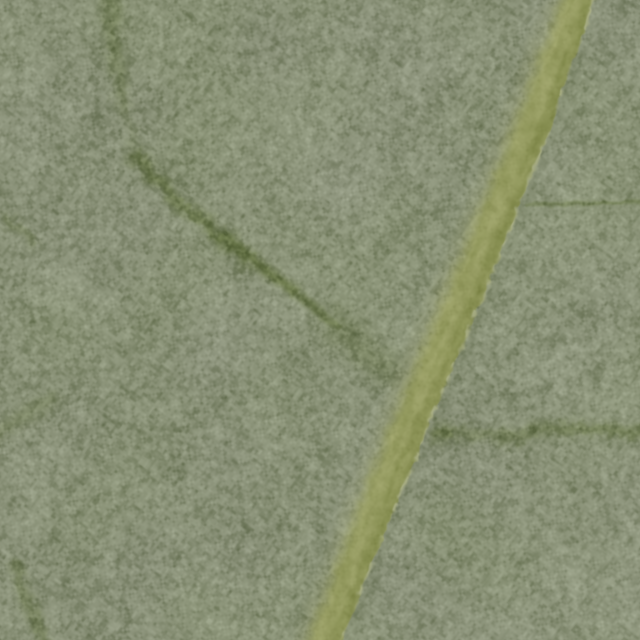
Write a WebGL 2 fragment shader that draws this texture.

```glsl
#version 300 es
precision highp float;
// Underside of a leaf: a pale yellow-green midrib crosses mottled grey-green
// tissue with faint dark side veins. Layered value noise makes the felt;
// the veins deepen its dark specks and the midrib is a distance to a line.
uniform vec2 u_resolution;
out vec4 fragColor;

const vec3 TISSUE_DARK = vec3(0.405, 0.445, 0.325);
const vec3 TISSUE_MID = vec3(0.537, 0.568, 0.465);
const vec3 TISSUE_LIGHT = vec3(0.630, 0.660, 0.562);
const vec3 VEIN_TINT = vec3(0.830, 0.875, 0.680);
const vec3 RIB_SHADE = vec3(0.500, 0.533, 0.285);
const vec3 RIB_LIGHT = vec3(0.622, 0.643, 0.415);
const vec3 RIB_FUZZ = vec3(0.575, 0.600, 0.455);
const vec3 RIM_LIGHT = vec3(0.670, 0.690, 0.530);

// Integer hash of a lattice cell, 0 to 1
float hash(vec2 cell) {
  uvec2 q = uvec2(ivec2(cell) + 4096) * uvec2(1597u, 3813u);
  uint h = (q.x ^ (q.y << 8)) * 2654435u;
  h = (h ^ (h >> 15)) * 73939u;
  h = (h ^ (h >> 13)) * 91813u;
  return float((h ^ (h >> 16)) & 65535u) / 65535.0;
}

float valueNoise(vec2 p) {
  vec2 i = floor(p), f = fract(p);
  f = f * f * (3.0 - 2.0 * f);
  return mix(mix(hash(i), hash(i + vec2(1, 0)), f.x),
             mix(hash(i + vec2(0, 1)), hash(i + vec2(1, 1)), f.x), f.y);
}

// Noise centred on zero, with a turned lattice to hide its axes
float grain(vec2 p, float scale, float seed) {
  return valueNoise(mat2(0.8, 0.6, -0.6, 0.8) * p * scale + seed) - 0.5;
}

float segmentDistance(vec2 p, vec2 a, vec2 b) {
  vec2 ab = b - a;
  return length(p - a - ab * clamp(dot(p - a, ab) / dot(ab, ab), 0.0, 1.0));
}

// Soft line from a to b
float vein(vec2 p, vec2 a, vec2 b, float width, float strength) {
  float d = segmentDistance(p, a, b) / width;
  return strength * exp(-d * d);
}

// Mottled felt of the leaf blade, darkened in patches where a vein runs
vec3 tissue(vec2 p, float veins) {
  float tone = 0.58 * grain(p, 235.0, 3.0) + 0.60 * grain(p, 140.0, 17.0)
             + 0.36 * grain(p, 70.0, 31.0) + 0.24 * grain(p, 27.0, 47.0)
             + 0.20 * grain(p, 8.0, 59.0);
  float pits = smoothstep(0.15, 0.5, grain(p, 95.0, 71.0) + 0.4 * grain(p, 19.0, 83.0));
  float specks = 0.75 + 1.4 * grain(p, 90.0, 41.0) + 0.9 * grain(p, 165.0, 53.0);
  tone = 1.28 * tone - 0.30 * pits + 0.06 - 0.85 * veins * max(specks, 0.0);
  vec3 color = mix(TISSUE_MID, TISSUE_LIGHT, clamp(tone, 0.0, 1.0));
  color = mix(color, TISSUE_DARK, clamp(-tone, 0.0, 1.15));
  color += vec3(-0.006, 0.002, -0.018) * grain(p, 9.0, 97.0);
  return color * mix(vec3(1.0), VEIN_TINT, clamp(veins, 0.0, 1.0));
}

// Combined strength of the side veins
float sideVeins(vec2 p) {
  vec2 q = p + 0.012 * vec2(grain(p, 45.0, 11.0), grain(p, 45.0, 29.0))
             + 0.008 * vec2(grain(p, 140.0, 13.0), grain(p, 140.0, 37.0));
  vec2 fine = mix(p, q, 0.4);
  // Long branch on the left
  float v = vein(q, vec2(0.170, 1.02), vec2(0.190, 0.835), 0.013, 0.42);
  v = max(v, vein(q, vec2(0.190, 0.835), vec2(0.212, 0.755), 0.012, 0.22));
  v = max(v, vein(q, vec2(0.212, 0.755), vec2(0.280, 0.683), 0.012, 0.75));
  v = max(v, vein(q, vec2(0.280, 0.683), vec2(0.345, 0.632), 0.012, 0.75));
  v = max(v, vein(q, vec2(0.345, 0.632), vec2(0.390, 0.595), 0.013, 0.95));
  v = max(v, vein(fine, vec2(0.375, 0.610), vec2(0.460, 0.545), 0.010, 0.95));
  v = max(v, vein(fine, vec2(0.460, 0.545), vec2(0.527, 0.490), 0.009, 0.75));
  v = max(v, vein(q, vec2(0.527, 0.490), vec2(0.600, 0.425), 0.028, 0.36));
  // Branches on the right
  v = max(v, vein(q, vec2(0.685, 0.323), vec2(0.700, 0.322), 0.013, 0.85));
  v = max(v, vein(q, vec2(0.700, 0.322), vec2(0.785, 0.317), 0.011, 0.48));
  v = max(v, vein(q, vec2(0.785, 0.317), vec2(0.885, 0.330), 0.012, 0.56));
  v = max(v, vein(q, vec2(0.885, 0.330), vec2(1.020, 0.321), 0.012, 0.60));
  v = max(v, vein(fine, vec2(0.825, 0.680), vec2(1.020, 0.684), 0.004, 0.55));
  // Short traces at the left border
  v = max(v, vein(q, vec2(0.020, 0.115), vec2(0.075, -0.01), 0.011, 0.50));
  v = max(v, vein(q, vec2(-0.02, 0.310), vec2(0.080, 0.378), 0.014, 0.34));
  return max(v, vein(q, vec2(0.015, 0.655), vec2(0.050, 0.622), 0.009, 0.38));
}

// Midrib laid over the blade; s runs from left (-) to right (+)
vec3 addMidrib(vec3 color, vec2 p, float pixel) {
  float axis = 0.504 + 0.395 * p.y + 0.004 * sin(6.283 * (p.y - 0.45));
  float halfWidth = 0.030 + 0.004 * sin(3.1416 * p.y);
  float wobble = 0.005 * grain(p, 42.0, 61.0) + 0.004 * grain(p, 130.0, 67.0);
  float s = (p.x - axis) * 0.931 + wobble;
  float felt = dot(color - TISSUE_MID, vec3(0.333));

  // Pale fuzz on the left and a thin shadow on the right
  float fuzz = smoothstep(-halfWidth - 0.024, -halfWidth + 0.012, s);
  float right = 1.0 - smoothstep(-0.002 - pixel, 0.002 + pixel, s - halfWidth);
  float shadow = smoothstep(0.016, 0.0, abs(s - halfWidth - 0.008));
  color = mix(color, TISSUE_DARK, 0.16 * shadow);
  color = mix(color, RIB_FUZZ + 0.7 * felt, 0.7 * fuzz * right);

  // Rounded stem with lengthwise streaks
  float body = smoothstep(-halfWidth - 0.002, -halfWidth + 0.026, s) * right;
  float light = 0.74 - 0.55 * smoothstep(0.0, halfWidth, s);
  light += 0.50 * grain(vec2(s * 5.0, p.y), 26.0, 79.0) + 0.40 * grain(p, 80.0, 89.0);
  vec3 stem = mix(RIB_SHADE, RIB_LIGHT, clamp(light, 0.0, 1.0)) + 0.3 * felt;
  color = mix(color, stem, 0.95 * body);

  // Broken pale rim along the right edge
  float rim = exp(-pow((s - halfWidth) / 0.0032, 2.0));
  float beads = smoothstep(-0.25, 0.3, grain(p, 95.0, 101.0) + 0.3 * grain(p, 30.0, 103.0));
  return mix(color, RIM_LIGHT, 0.8 * rim * beads);
}

void main() {
  vec2 p = gl_FragCoord.xy / u_resolution;
  vec3 color = tissue(p, sideVeins(p));
  fragColor = vec4(addMidrib(color, p, 0.5 / u_resolution.y), 1.0);
}
```
